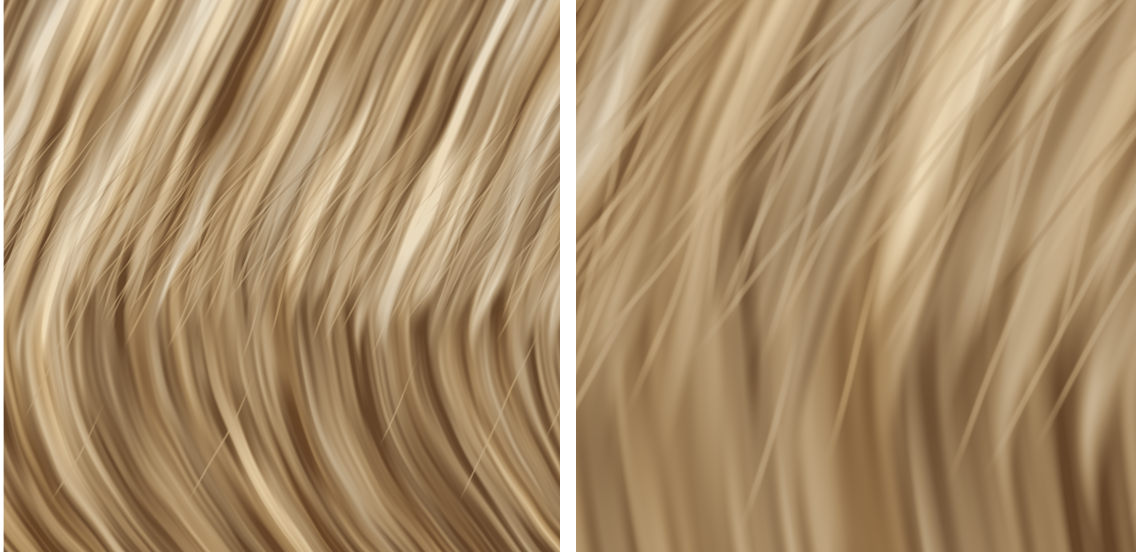
Left, the full canvas; right, a detail of the centre.
Give the GLSL for this texture, as a Shadertoy shader.

```glsl
// Blonde hair: a pale, slanted upper layer with ragged tips over darker, curving strands.

const vec3 UMBER = vec3(0.39, 0.27, 0.165);
const vec3 HONEY = vec3(0.65, 0.54, 0.395);
const vec3 CREAM = vec3(0.92, 0.86, 0.755);
const vec3 MARGIN = vec3(1.0);

float hash(vec2 p) {
    return fract(sin(dot(p, vec2(127.1, 311.7))) * 43758.5);
}

float noise(vec2 p) {
    vec2 cell = floor(p);
    vec2 f = fract(p);
    f = f * f * (3.0 - 2.0 * f);
    float low = mix(hash(cell), hash(cell + vec2(1, 0)), f.x);
    float high = mix(hash(cell + vec2(0, 1)), hash(cell + vec2(1, 1)), f.x);
    return mix(low, high, f.y);
}

// Centred brightness of strands; p.x runs across the hair, p.y along it.
float strands(vec2 p, float seed) {
    float sum = 0.0;
    vec2 freq = vec2(13.0, 1.6);
    float weight = 0.42;
    for (int i = 0; i < 4; i++) {
        sum += weight * (noise(p * freq + seed) - 0.5);
        freq *= vec2(2.15, 1.6);
        weight *= 0.93;
        seed += 17.3;
    }
    float gap = smoothstep(0.66, 0.95, noise(p * vec2(48.0, 3.5) + seed));
    float shine = smoothstep(0.66, 0.95, noise(p * vec2(60.0, 2.5) + seed + 31.0));
    return 1.25 * sum - 0.34 * gap + 0.28 * shine;
}

// Coverage of thin single hairs, each starting near height 'base'.
float wisps(vec2 p, float slope, float density, float base, float reach, float seed) {
    float bend = 0.25 * (p.y - base) * (p.y - base);
    float across = (p.x - slope * p.y + bend) * density;
    float id = floor(across);
    float offset = 0.6 * (hash(vec2(id, seed)) - 0.5);
    float start = base + 0.16 * (hash(vec2(id, seed + 1.0)) - 0.5);
    float end = start + reach * mix(0.5, 1.0, hash(vec2(id, seed + 2.0)));
    float shown = step(0.4, hash(vec2(id, seed + 3.0)));
    float distance = abs(fract(across) - 0.5 - offset) / density;
    float line = 1.0 - smoothstep(0.0007, 0.0034, distance);
    float taper = smoothstep(start, start + 0.05, p.y) * (1.0 - smoothstep(end - 0.1, end, p.y));
    return line * taper * shown;
}

vec3 hairColor(float tone) {
    vec3 color = mix(UMBER, HONEY, clamp(tone / 0.45, 0.0, 1.0));
    return mix(color, CREAM, clamp((tone - 0.45) / 0.55, 0.0, 1.0));
}

void mainImage(out vec4 fragColor, in vec2 fragCoord) {
    vec2 uv = fragCoord / iResolution.xy;
    vec2 p = uv;
    p.x += 0.028 * (noise(uv * vec2(5.0, 3.0) + 4.0) - 0.5);
    p.x += 0.007 * (noise(uv * vec2(19.0, 9.0) + 8.0) - 0.5);

    // Lower strands hang upright at the turn, then sweep to the right.
    float drop = p.y - 0.42;
    float sweep = drop < 0.0 ? 0.95 * drop * drop : 0.8 * drop * drop;
    vec2 under = vec2(p.x - sweep, p.y);
    float shade = 0.36 - 0.07 * smoothstep(0.2, 0.0, p.y);
    float tone = shade + 0.85 * strands(under, 3.0);

    // Upper strands lean, straighten toward their tips, and end unevenly.
    float lift = p.y - 0.38;
    float lean = 0.47 * (sqrt(lift * lift + 0.006) - 0.077);
    vec2 over = vec2(p.x - lean, p.y);
    float tip = 0.445 + 0.11 * (noise(vec2(over.x * 11.0, 2.0)) - 0.5)
        + 0.15 * (noise(vec2(over.x * 55.0, 6.0)) - 0.5);
    float cover = smoothstep(tip - 0.045, tip + 0.06, p.y);
    float light = 0.6 + 0.06 * smoothstep(0.9, 0.6, p.y);
    tone = mix(tone, light + strands(over, 51.0), cover);

    // Loose hairs cross one another around the ragged edge.
    for (int i = 0; i < 6; i++) {
        float k = float(i);
        float slope = 0.32 + 0.13 * k;
        float pale = wisps(p, slope, 24.0 + 3.0 * k, 0.39 + 0.03 * k, 0.3, 10.0 * k);
        float dark = wisps(p, slope + 0.06, 21.0, 0.46 + 0.03 * k, 0.25, 10.0 * k + 5.0);
        tone = mix(tone, tone - 0.16, 0.7 * dark);
        tone = mix(tone, 0.76, 0.5 * pale);
    }
    float stray = wisps(p, 0.55, 6.0, 0.16, 0.36, 83.0);
    tone = mix(tone, 0.68, 0.6 * stray);

    // Amber and ash variation follows the strands.
    vec2 flow = mix(under, over, cover);
    float warmth = noise(flow * vec2(32.0, 3.0) + 91.0) + 0.2 * (1.0 - cover);
    vec3 tint = mix(vec3(0.98, 1.0, 1.04), vec3(1.02, 0.985, 0.9), warmth);
    vec3 color = hairColor(tone) * tint;

    // Narrow blank margin on the left.
    float inside = smoothstep(0.005, 0.008, uv.x);
    fragColor = vec4(mix(MARGIN, color, inside), 1.0);
}
```
